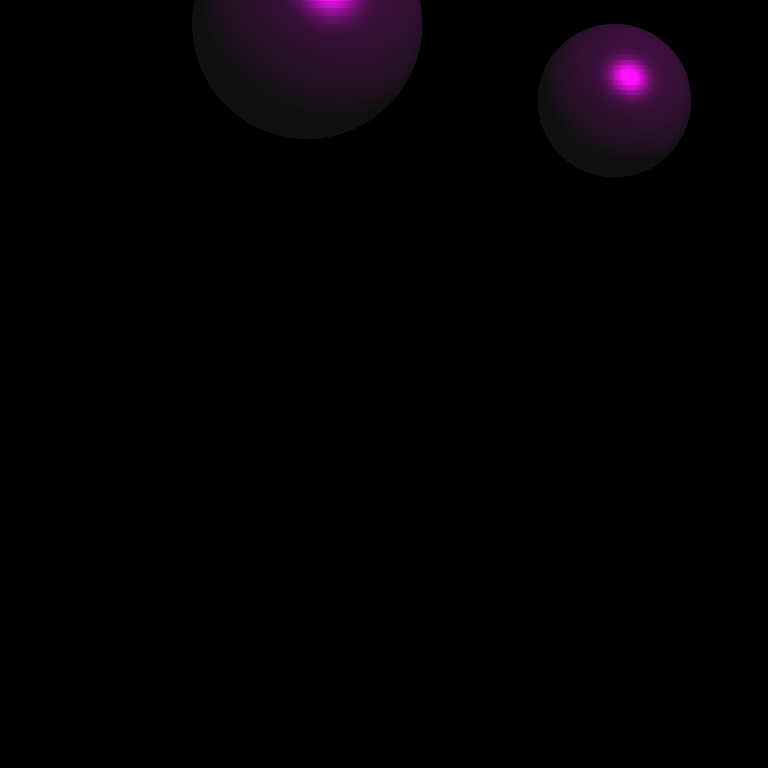
Reproduce this background procedurally as a Shadertoy shader.

```glsl
// Two glossy magenta spheres lit from the upper right on a black background.

#define LIGHT_DIR vec3(0.5, 0.8, 1.0)
#define AMBIENT 0.0627
#define DIFFUSE 0.19
#define SPECULAR 0.9
#define SHININESS 10.0
#define FACETS vec2(30.0, 15.0)
#define TINT vec3(1.0, 0.0, 1.0)

// Front-facing unit normal at a point inside the unit disc
vec3 sphereNormal(vec2 p) {
    return vec3(p, sqrt(max(1.0 - dot(p, p), 0.0)));
}

// Grey ambient, tinted diffuse and a slightly faceted tinted highlight
vec3 shadeSphere(vec2 p) {
    vec3 light = normalize(LIGHT_DIR);
    float diffuse = max(dot(sphereNormal(p), light), 0.0);

    vec2 facet = (floor(p * FACETS) + 0.5) / FACETS;
    vec3 glossNormal = sphereNormal(mix(p, facet, 0.6));
    vec3 reflected = reflect(-light, glossNormal);
    float gloss = pow(max(reflected.z, 0.0), SHININESS);

    return vec3(AMBIENT) + TINT * (DIFFUSE * diffuse + SPECULAR * gloss);
}

// Blends one sphere over the colour behind it, with a smooth rim
vec3 drawSphere(vec3 behind, vec2 uv, vec2 center, float radius) {
    vec2 p = (uv - center) / radius;
    float pixel = 1.0 / iResolution.y;
    float rim = (length(p) - 1.0) * radius;
    float coverage = 1.0 - smoothstep(-0.5 * pixel, 0.5 * pixel, rim);
    return mix(behind, shadeSphere(p), coverage);
}

void mainImage(out vec4 fragColor, in vec2 fragCoord) {
    vec2 uv = fragCoord / iResolution.xy;
    float aspect = iResolution.x / iResolution.y;
    uv.x = (uv.x - 0.5) * aspect + 0.5;

    vec3 color = vec3(0.0);
    color = drawSphere(color, uv, vec2(0.4, 0.969), 0.15);
    color = drawSphere(color, uv, vec2(0.8, 0.869), 0.1);

    fragColor = vec4(min(color, 1.0), 1.0);
}
```
